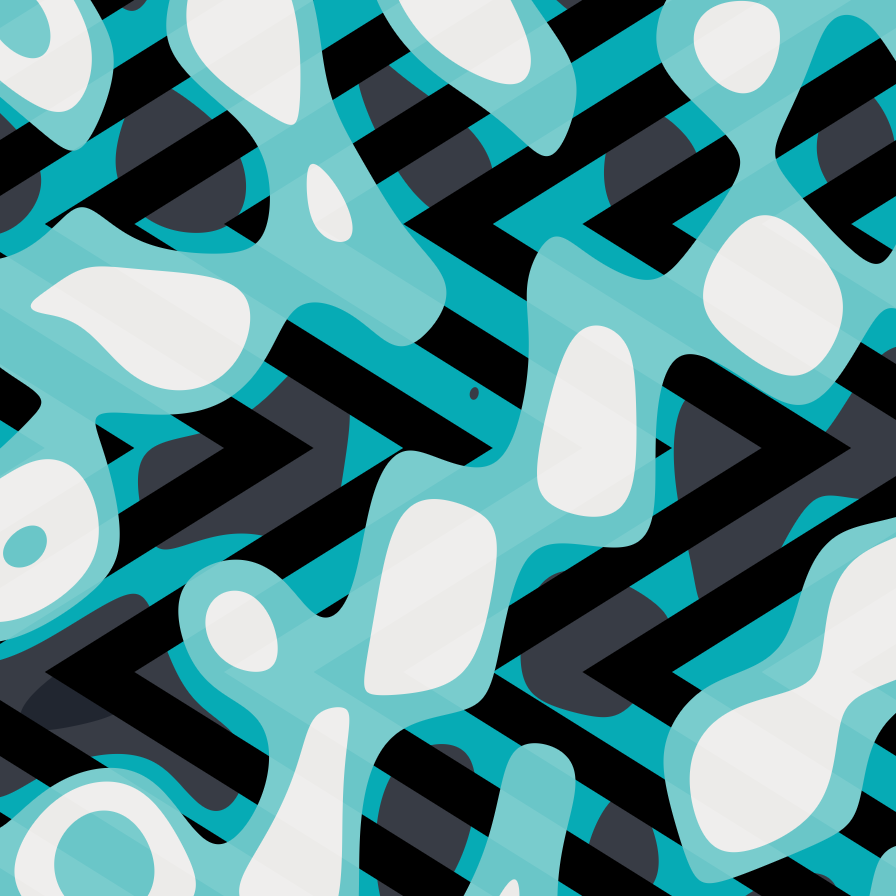
Give the GLSL for this pattern, as a WebGL 1 fragment shader.

```glsl
precision highp float;

uniform vec2 u_resolution;

// Colours
const vec3 BLACK = vec3(0.0);
const vec3 NAVY = vec3(0.13, 0.15, 0.19);
const vec3 SLATE = vec3(0.22, 0.235, 0.27);
const vec3 TEAL = vec3(0.025, 0.67, 0.71);
const vec3 AQUA = vec3(0.475, 0.80, 0.805);
const vec3 AQUA_SHADE = vec3(0.415, 0.775, 0.785);
const vec3 WHITE = vec3(0.938, 0.934, 0.928);
const vec3 WHITE_SHADE = vec3(0.925, 0.92, 0.912);

// Chevron stripes
const float STRIPE_PERIOD = 0.2;
const float STRIPE_FILL = 0.5;
const float ZIGZAG_HEIGHT = 0.5;
const float ZIGZAG_REACH = 0.4;

// Blob field: sum of waves with unit variance, cut at these levels
const int WAVES = 36;
const float MIN_FREQUENCY = 2.0;
const float MAX_FREQUENCY = 5.2;
const float SLATE_LEVEL = -1.95;
const float TEAL_LEVEL = -0.64;
const float AQUA_LEVEL = 0.0;
const float WHITE_LEVEL = 0.68;
const float CORE_LEVEL = 2.05;

const float TAU = 6.28319;

// Returns the field value in x and its gradient in yz
vec3 blobField(vec2 p) {
  vec3 sum = vec3(0.0);
  float power = 0.0;
  for (int i = 1; i <= WAVES; i++) {
    float n = float(i);
    float angle = TAU * fract(n * 0.61803);
    float phase = TAU * fract(sin(n * 12.9898) * 4375.85);
    float frequency = mix(MIN_FREQUENCY, MAX_FREQUENCY, fract(n * 0.75488));
    float weight = inversesqrt(frequency);
    vec2 wave = TAU * frequency * vec2(cos(angle), sin(angle));
    float t = dot(wave, p) + phase;
    sum += weight * vec3(sin(t), wave * cos(t));
    power += weight * weight;
  }
  return sum * sqrt(2.0 / power);
}

// Signed distance to the chevron stripes, negative inside
float chevronDistance(vec2 p) {
  float zigzag = abs(fract(p.y / ZIGZAG_HEIGHT) - 0.5) * 2.0;
  float across = fract((p.x - ZIGZAG_REACH * zigzag) / STRIPE_PERIOD);
  float steepness = length(vec2(1.0, 2.0 * ZIGZAG_REACH / ZIGZAG_HEIGHT));
  return (abs(across - 0.5) - 0.5 * STRIPE_FILL) * STRIPE_PERIOD / steepness;
}

// Smooth coverage from a signed distance, one pixel wide
float coverage(float inside, float pixel) {
  return clamp(inside / pixel + 0.5, 0.0, 1.0);
}

void main() {
  float side = min(u_resolution.x, u_resolution.y);
  float pixel = 1.0 / side;
  vec2 p = gl_FragCoord.xy / side;

  vec3 field = blobField(p);
  float step1 = pixel * max(length(field.yz), 1.0);
  float stripe = coverage(-chevronDistance(p), pixel);

  // Dark layers below the stripes
  vec3 color = NAVY;
  color = mix(color, SLATE, coverage(field.x - SLATE_LEVEL, step1));
  color = mix(color, TEAL, coverage(field.x - TEAL_LEVEL, step1));
  color = mix(color, BLACK, stripe);

  // Pale layers above, faintly shaded between the stripes
  vec3 aqua = mix(AQUA_SHADE, AQUA, stripe);
  vec3 white = mix(WHITE_SHADE, WHITE, stripe);
  color = mix(color, aqua, coverage(field.x - AQUA_LEVEL, step1));
  color = mix(color, white, coverage(field.x - WHITE_LEVEL, step1));
  color = mix(color, aqua, coverage(field.x - CORE_LEVEL, step1));

  gl_FragColor = vec4(color, 1.0);
}
```
